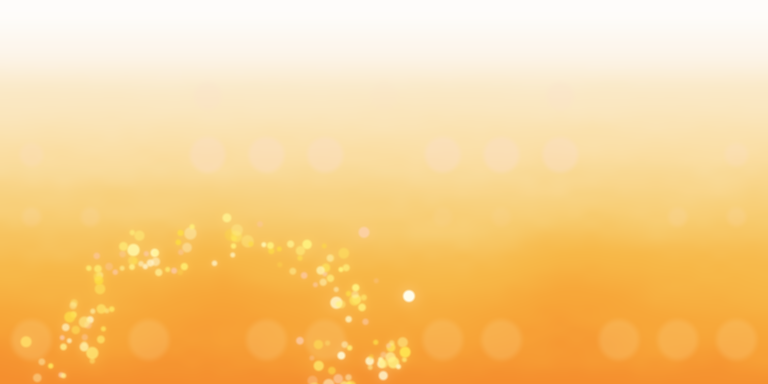
Reproduce this background procedurally as a Shadertoy shader.

```glsl
// Warm white-to-orange gradient with faint bokeh discs and an arch of golden sparkles.

float hash(float n) {
    return fract(sin(n * 12.9898) * 43758.5453);
}

float hash2(vec2 p) {
    return fract(sin(dot(p, vec2(127.1, 311.7))) * 43758.5453);
}

float noise(vec2 p) {
    vec2 i = floor(p), f = fract(p);
    f = f * f * (3.0 - 2.0 * f);
    return mix(mix(hash2(i), hash2(i + vec2(1, 0)), f.x),
               mix(hash2(i + vec2(0, 1)), hash2(i + vec2(1, 1)), f.x), f.y);
}

float glow(vec2 p, vec2 center, vec2 size) {
    vec2 d = (p - center) / size;
    return exp(-dot(d, d));
}

float disc(vec2 p, vec2 center, float radius, float softness) {
    float edge = softness + 0.7 / iResolution.y;
    return 1.0 - smoothstep(-edge, edge, length(p - center) - radius);
}

// Vertical colour ramp, from deep orange to near white
vec3 ramp(float y) {
    vec3 c = mix(vec3(0.96, 0.56, 0.18), vec3(0.97, 0.65, 0.22), smoothstep(-0.03, 0.13, y));
    c = mix(c, vec3(0.97, 0.72, 0.28), smoothstep(0.1, 0.3, y));
    c = mix(c, vec3(0.97, 0.80, 0.44), smoothstep(0.27, 0.46, y));
    c = mix(c, vec3(0.98, 0.87, 0.64), smoothstep(0.4, 0.63, y));
    c = mix(c, vec3(0.98, 0.91, 0.77), smoothstep(0.58, 0.77, y));
    c = mix(c, vec3(0.99, 0.96, 0.92), smoothstep(0.74, 0.88, y));
    return mix(c, vec3(0.995, 0.99, 0.98), smoothstep(0.85, 0.98, y));
}

// Large pale discs on a mirrored lattice
vec3 addBokeh(vec3 color, vec2 p) {
    for (int k = -6; k <= 6; k++) {
        int a = abs(k);
        float x = 1.0 + 0.153 * float(k);
        float middle = a == 6 ? 0.7 : (a > 0 && a < 4 ? 1.0 : 0.0);
        float high = a == 3 ? 0.8 : (a == 0 ? 0.35 : 0.0);
        float low = k == -5 || k == -3 || k == 0 || k == 3 ? 0.0 : 1.0;
        float side = a > 4 ? 1.0 : (k == 1 || k == 2 ? 0.6 : 0.0);
        vec3 blush = vec3(0.98, 0.87, 0.80);
        float r = a == 6 ? 0.03 : 0.046;
        color = mix(color, blush, 0.38 * middle * disc(p, vec2(x, 0.597), r, 0.008));
        color = mix(color, blush, 0.3 * high * disc(p, vec2(x, 0.75), 0.036, 0.008));
        color = mix(color, blush, 0.16 * side * disc(p, vec2(x, 0.435), 0.024, 0.008));
        color = mix(color, vec3(0.98, 0.79, 0.48), 0.32 * low * disc(p, vec2(x, 0.115), 0.052, 0.01));
    }
    return color;
}

// One small light with a weak halo
vec3 addSparkle(vec3 color, vec2 p, vec2 center, float radius, vec3 tint, float alpha) {
    color = mix(color, tint, 0.15 * alpha * glow(p, center, vec2(radius * 1.8)));
    return mix(color, tint, alpha * disc(p, center, radius, 0.0025));
}

vec3 sparkleTint(float h) {
    vec3 c = mix(vec3(0.99, 0.85, 0.25), vec3(1.0, 0.95, 0.50), smoothstep(0.0, 0.5, h));
    c = mix(c, vec3(1.0, 0.97, 0.82), smoothstep(0.5, 0.8, h));
    return mix(c, vec3(0.99, 0.78, 0.60), step(0.86, h));
}

// Lights scattered about an elliptical arch, then a cluster at its right foot
vec3 addArch(vec3 color, vec2 p) {
    for (int i = 0; i < 150; i++) {
        float n = float(i) + 1.0;
        float angle = mix(3.2, -0.08, hash(n));
        float spread = hash(n + 200.3) + hash(n + 400.7) - 1.0;
        vec2 center = vec2(0.58, 0.04) + vec2(0.40, 0.34) * cos(angle - vec2(0.0, 1.5708)) * (1.0 + 0.23 * spread);
        if (i > 124) {
            center = vec2(0.91, 0.05) + vec2(0.15, 0.075) * (vec2(hash(n + 50.1), hash(n + 90.9)) * 2.0 - 1.0);
        }
        float size = hash(n + 610.2);
        float radius = 0.006 + 0.010 * size * size;
        float alpha = mix(0.3, 0.95, hash(n + 830.4));
        color = addSparkle(color, p, center, radius, sparkleTint(hash(n + 990.6)), alpha);
    }
    // Strays outside the arch
    color = addSparkle(color, p, vec2(1.065, 0.229), 0.015, vec3(1.0, 0.99, 0.92), 1.0);
    color = addSparkle(color, p, vec2(0.948, 0.395), 0.014, vec3(0.99, 0.82, 0.65), 0.9);
    color = addSparkle(color, p, vec2(1.055, 0.083), 0.014, vec3(1.0, 0.90, 0.32), 0.9);
    color = addSparkle(color, p, vec2(0.068, 0.110), 0.014, vec3(1.0, 0.86, 0.40), 0.9);
    return color;
}

void mainImage(out vec4 fragColor, in vec2 fragCoord) {
    vec2 p = fragCoord / iResolution.xy * vec2(2.0, 1.0);

    // Warm and pale patches bend the ramp, with a little cloudy grain
    float height = p.y - 0.09 * glow(p, vec2(0.56, 0.2), vec2(0.2, 0.14));
    height -= 0.10 * glow(p, vec2(1.5, 0.24), vec2(0.2, 0.17));
    height -= 0.04 * glow(p, vec2(0.0, 0.13), vec2(0.15, 0.12));
    height += 0.03 * glow(p, vec2(1.25, 0.42), vec2(0.25, 0.14));
    float grain = noise(p * vec2(7.0, 18.0)) + 0.5 * noise(p * vec2(24.0, 36.0)) - 0.75;
    height += 0.035 * grain * (1.0 - smoothstep(0.5, 0.9, p.y));

    vec3 color = addBokeh(ramp(height), p);
    fragColor = vec4(addArch(color, p), 1.0);
}
```
